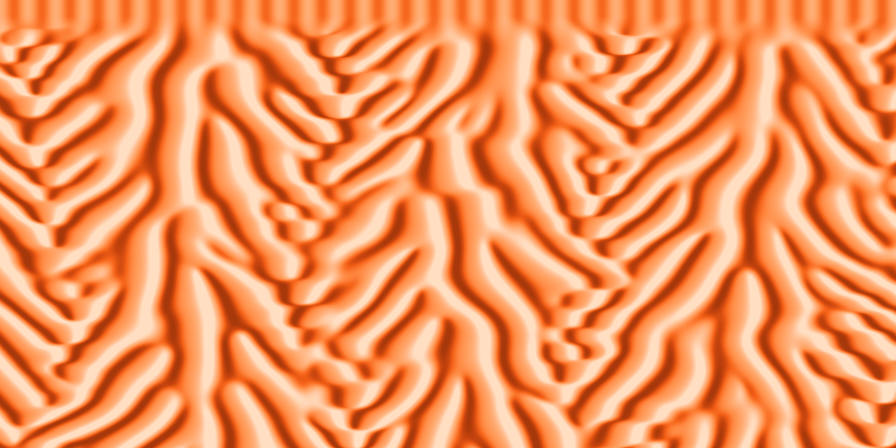
Give the GLSL for this pattern, as a WebGL 2 fragment shader.

```glsl
#version 300 es
precision highp float;

uniform vec2 u_resolution;
out vec4 fragColor;

// Lengths are in canvas heights
const float TAU = 6.2831853;
const float RIDGE_FREQ = 8.7;             // ridges per height
const float FREQ_JITTER = 1.6;
const float BASIN_WIDTH = 0.63;           // distance between valleys
const float BASIN_SHIFT = 0.1;
const float MAX_SLOPE = 1.45;             // sideways lean at a valley
const float SLOPE_JITTER = 0.5;
const vec2 CELL = vec2(0.10, 0.14);       // one wavelet per cell
const vec2 SPREAD = vec2(0.065, 0.09);    // wavelet size
const float SOFTNESS = 0.15;              // fading where ridges merge
const float STEEPNESS = 0.35;             // sharp drop right of each crest
const float CONTRAST = 0.5;
const float COMB_FREQ = 16.0;             // fine stripes on the top rim
const float COMB_CONTRAST = 0.4;

const vec3 RUST = vec3(0.77, 0.26, 0.05);
const vec3 ORANGE = vec3(0.96, 0.38, 0.09);
const vec3 AMBER = vec3(1.00, 0.53, 0.25);
const vec3 APRICOT = vec3(1.00, 0.64, 0.40);
const vec3 PEACH = vec3(1.00, 0.74, 0.56);
const vec3 CREAM = vec3(1.00, 0.87, 0.76);

vec3 hash3(vec2 cell) {
    vec3 h = fract(cell.xyx * vec3(0.1031, 0.1030, 0.0973));
    h += dot(h, h.yxz + 33.33);
    return fract((h.xxy + h.yzz) * h.zyx);
}

// Ridges spread downwards from each basin centre towards winding valleys
float basinSlope(vec2 p) {
    float meander = 0.06 * sin(7.0 * p.y + 2.0 * p.x)
                  + 0.035 * sin(13.0 * p.y - 3.0 * p.x + 1.0);
    float side = fract((p.x - BASIN_SHIFT - meander) / BASIN_WIDTH) - 0.5;
    return 2.0 * MAX_SLOPE * side;
}

// Small sideways wiggle along the ridges
vec2 wiggle(vec2 p) {
    float bend = 0.011 * sin(21.0 * p.y + 4.0 * sin(3.1 * p.x))
               + 0.006 * sin(37.0 * p.y + 7.0 * p.x);
    return p + vec2(bend, 0.0);
}

// Sum of scattered wavelets; the angle of the result is the ridge phase
vec2 ridgeWave(vec2 p) {
    vec2 home = floor(p / CELL);
    vec2 wave = vec2(0.0);
    for (int j = -2; j <= 2; j++) {
        for (int i = -2; i <= 2; i++) {
            vec2 cell = home + vec2(i, j);
            vec3 rnd = hash3(cell + 57.0);
            vec3 vary = hash3(cell + 131.0) - 0.5;
            vec2 center = (cell + rnd.xy) * CELL;
            vec2 offset = p - center;
            vec2 scaled = offset / SPREAD;
            float slope = basinSlope(center) + SLOPE_JITTER * vary.x;
            float freq = RIDGE_FREQ + FREQ_JITTER * vary.y;
            float phase = TAU * (freq * dot(offset, vec2(1.0, slope)) + rnd.z);
            wave += exp(-0.5 * dot(scaled, scaled)) * vec2(cos(phase), sin(phase));
        }
    }
    return wave;
}

// Lopsided crest: slow rise, bright edge, quick fall into a dark line
float ridgeProfile(vec2 wave) {
    vec2 n = wave * inversesqrt(dot(wave, wave) + SOFTNESS);
    return -n.y - 2.0 * STEEPNESS * n.x * n.y;
}

vec3 palette(float tone) {
    vec3 color = mix(RUST * 0.85, RUST, smoothstep(-0.05, 0.05, tone));
    color = mix(color, ORANGE, clamp((tone - 0.05) / 0.15, 0.0, 1.0));
    color = mix(color, AMBER, clamp((tone - 0.20) / 0.175, 0.0, 1.0));
    color = mix(color, APRICOT, clamp((tone - 0.375) / 0.175, 0.0, 1.0));
    color = mix(color, PEACH, clamp((tone - 0.55) / 0.195, 0.0, 1.0));
    return mix(color, CREAM, clamp((tone - 0.745) / 0.195, 0.0, 1.0));
}

void main() {
    vec2 p = gl_FragCoord.xy / u_resolution.y;
    float relief = ridgeProfile(ridgeWave(wiggle(p)));

    // Calm comb of upright stripes along the top
    float comb = COMB_CONTRAST * cos(TAU * COMB_FREQ * p.x) - 0.15;
    relief = mix(relief, comb, smoothstep(0.89, 0.97, p.y));

    fragColor = vec4(palette(0.5 + CONTRAST * relief), 1.0);
}
```
